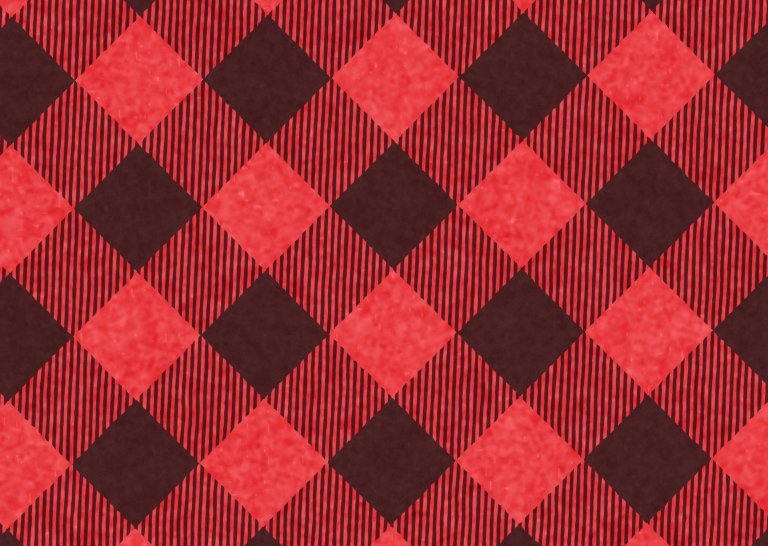
Give the GLSL for this pattern, as a Shadertoy shader.

```glsl
// Diagonal buffalo check: red and dark diamonds joined by finely striped squares, on mottled paper.
#define CELLS_ACROSS 6.0
#define CENTRE vec2(3.078, 2.660)
#define SKEW 0.0095
#define STRIPES 18.0
#define STRIPE_LEAN 0.03
#define STRIPE_DARK 0.50
#define MOTTLE 0.16
#define EDGE_WEAR 0.010
#define RED vec3(0.91, 0.25, 0.27)
#define DARK vec3(0.28, 0.125, 0.13)
#define STRIPE_RED vec3(0.88, 0.235, 0.26)
#define STRIPE_INK vec3(0.35, 0.085, 0.10)

float hash(vec2 p) {
    vec3 v = fract(vec3(p.xyx) * 0.1031);
    v += dot(v, v.yzx + 33.33);
    return fract((v.x + v.y) * v.z);
}

float noise(vec2 p) {
    vec2 i = floor(p), f = fract(p);
    f = f * f * (3.0 - 2.0 * f);
    return mix(mix(hash(i), hash(i + vec2(1, 0)), f.x),
               mix(hash(i + vec2(0, 1)), hash(i + vec2(1, 1)), f.x), f.y);
}

// Stretched noise layers, each turned a different way, centred on zero
float fibres(vec2 p) {
    float sum = 0.0;
    for (int k = 0; k < 4; k++) {
        float a = 0.8 * float(k) + 0.3;
        vec2 r = mat2(cos(a), sin(a), -sin(a), cos(a)) * p;
        sum += noise(r * vec2(13.0, 32.0) + 57.0 * float(k) + 200.0) - 0.5;
    }
    return 0.5 * sum;
}

void mainImage(out vec4 fragColor, in vec2 fragCoord) {
    float px = CELLS_ACROSS / iResolution.x;
    vec2 p = fragCoord * px;

    // Slightly sheared lattice, one diamond per cell
    vec2 q = p - CENTRE;
    q -= SKEW * q.yx;
    vec2 id = round(q);
    vec2 f = abs(q - id);
    float isRed = mod(id.x + id.y, 2.0);

    // Diamond coverage with a faintly rough edge
    float rough = noise(p * 35.0 + 90.0) - 0.5;
    float d = (0.5 - f.x - f.y) * 0.7071 + EDGE_WEAR * rough;
    float diamond = smoothstep(-0.7 * px, 0.7 * px, d);

    // Leaning stripes with uneven ink width
    float wobble = 0.16 * (noise(p * vec2(9.0, 5.0) + 40.0) - 0.5);
    float s = (q.x - STRIPE_LEAN * q.y) * STRIPES + wobble;
    float width = STRIPE_DARK + 0.14 * (noise(p * 24.0 + 11.0) - 0.5);
    float dist = abs(fract(s) - 0.5) - 0.5 * width;
    float aa = 0.75 * px * STRIPES;
    float ink = 1.0 - smoothstep(-aa, aa, dist);

    vec3 stripeCol = mix(STRIPE_RED, STRIPE_INK, ink);
    vec3 diamondCol = mix(DARK, RED, isRed);
    vec3 col = mix(stripeCol, diamondCol, diamond);

    // Paper mottling, stronger on red than on dark
    float redness = mix(1.0 - ink, isRed, diamond);
    float mottle = fibres(p) + 0.25 * (noise(p * 5.0 + 20.0) - 0.5);
    col += MOTTLE * mottle * mix(vec3(0.22), vec3(0.35, 1.0, 0.95), redness);

    // Sparse pale flecks and fine grain
    float fleck = smoothstep(0.86, 0.98, noise(p * vec2(30.0, 20.0) + 300.0));
    col += fleck * mix(0.015, 0.07, redness);
    col += 0.02 * (noise(p * 75.0 + 500.0) - 0.5);

    fragColor = vec4(clamp(col, 0.0, 1.0), 1.0);
}
```
